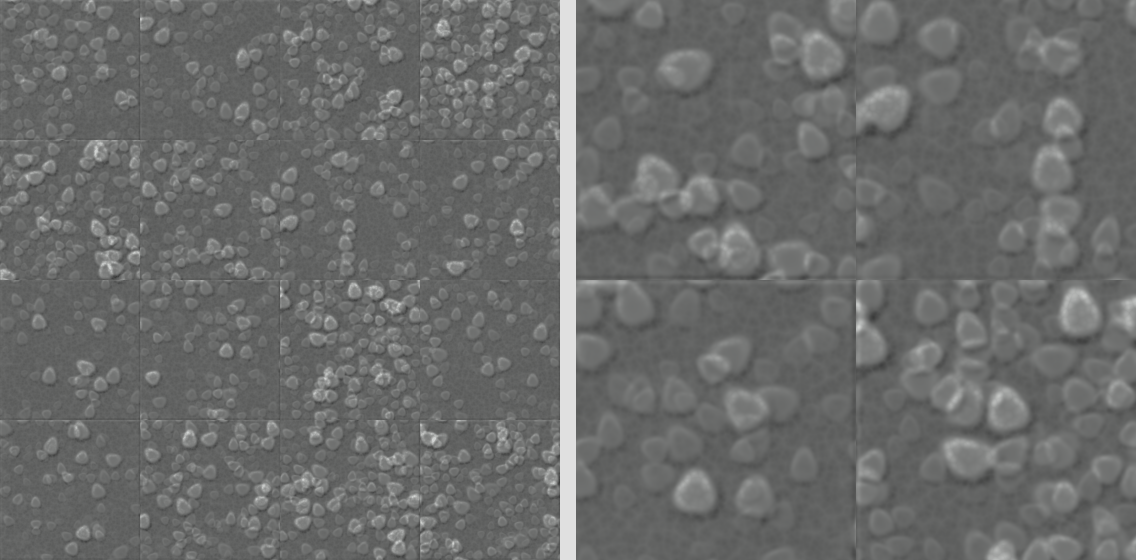
Left, the full canvas; right, a detail of the centre.
Give the GLSL for this texture, as a WebGL 2 fragment shader.

```glsl
#version 300 es
precision highp float;

#define TILES 4.0
#define BASE_TONE 0.382
#define LUMP_GAIN 0.40
#define LARGE_CELLS 9.0
#define SMALL_CELLS 13.0
#define GRAIN_SCALE 120.0
#define GRAIN_GAIN 0.045
#define SEAM_WIDTH 0.0016
#define SEAM_GAIN 0.085
#define LIGHT_DIR vec2(-0.45, 0.89)
#define TINT vec3(0.995, 1.006, 0.998)
#define TAU 6.2831853

uniform vec2 u_resolution;
out vec4 fragColor;

vec3 hash3(vec3 p) {
    p = fract(p * vec3(0.1031, 0.1030, 0.0973));
    p += dot(p, p.yxz + 33.33);
    return fract((p.xxy + p.yxx) * p.zyx);
}

float bell(float x) { return exp(-x * x); }

// Cellular noise: distance to the nearest scattered point
float cellular(vec2 p) {
    vec2 cell = floor(p);
    float nearest = 2.0;
    for (int j = -1; j <= 1; j++)
    for (int i = -1; i <= 1; i++) {
        vec2 c = cell + vec2(i, j);
        nearest = min(nearest, length(c + hash3(vec3(c, 7.0)).xy - p));
    }
    return nearest;
}

// Layered sines decide where the lumps of a tile gather
float clumping(vec2 p, float seed) {
    vec3 phase = TAU * hash3(vec3(seed, 3.0, 11.0));
    float wave = sin(7.0 * p.x + phase.x + 1.7 * sin(5.0 * p.y + phase.y))
               * sin(6.0 * p.y + phase.z + 1.5 * sin(6.0 * p.x + phase.x));
    return 0.58 + 0.42 * wave;
}

// One rounded grain: soft body, lit rim and a shadow on the far side
float lump(vec2 d, vec3 shape) {
    float turn = TAU * shape.x;
    vec2 axis = vec2(cos(turn), sin(turn));
    vec2 q = vec2(dot(d, axis) * mix(0.7, 1.0, shape.y), dot(d, vec2(-axis.y, axis.x)));
    float wobble = 1.0 + 0.09 * sin(3.0 * atan(q.y, q.x + 1e-5) + turn);
    float r = length(q) / (mix(0.30, 0.49, shape.z) * wobble);
    float facing = dot(d, LIGHT_DIR) / (length(d) + 0.05);
    float body = 1.0 - smoothstep(0.65, 1.1, r);
    float rim = bell((r - 0.72) * 3.8);
    float shadow = bell((r - 1.15) * 5.0) * max(-facing, 0.0);
    return 0.30 * body + rim * (0.24 + 0.26 * facing) - 0.26 * shadow;
}

// Jittered grid of lumps, seeded per tile so that they are cut at its edges
float lumpLayer(vec2 p, float cells, float seed, float density) {
    vec2 g = p * cells;
    vec2 cell = floor(g);
    float sum = 0.0;
    for (int j = -1; j <= 1; j++)
    for (int i = -1; i <= 1; i++) {
        vec2 c = cell + vec2(i, j);
        vec3 place = hash3(vec3(c + 20.0, seed + cells));
        vec3 shape = hash3(vec3(c + 61.0, seed + cells));
        float crowd = density * clumping((c + 0.5) / cells, seed);
        float present = smoothstep(0.0, 0.22, crowd - 0.75 * place.z);
        float strength = present * mix(0.25, 1.0, shape.x * shape.x) * (0.45 + 0.75 * crowd);
        sum += strength * lump(g - c - 0.15 - 0.7 * place.xy, shape.yzx);
    }
    return sum;
}

void main() {
    vec2 uv = gl_FragCoord.xy / u_resolution;
    vec2 tile = floor(uv * TILES);
    vec2 local = fract(uv * TILES);
    float seed = 17.0 * tile.x + 71.0 * tile.y + 5.0;
    float density = mix(0.55, 1.1, hash3(vec3(tile, 29.0)).x);

    // Grain of the ground
    float grain = cellular(uv * GRAIN_SCALE) - 0.45;
    float fine = cellular(uv * GRAIN_SCALE * 1.9 + 9.0) - 0.45;
    float mottle = sin(31.0 * uv.x + 3.0 * sin(23.0 * uv.y)) * sin(37.0 * uv.y + 2.0 * sin(19.0 * uv.x));
    float tone = BASE_TONE + GRAIN_GAIN * (grain + 0.6 * fine) + 0.006 * mottle;

    // Lumps in two sizes, with a rough surface
    float lumps = lumpLayer(local, LARGE_CELLS, seed, density)
                + 0.6 * lumpLayer(local, SMALL_CELLS, seed + 400.0, density);
    tone += LUMP_GAIN * lumps * (1.0 - 0.65 * grain - 0.5 * fine);

    // Seams: a dark and a light thread side by side, uneven along their length
    vec2 s = (fract(uv * TILES + 0.5) - 0.5) / TILES / SEAM_WIDTH;
    vec2 wear = 0.65 + 0.35 * sin(uv.yx * 43.0 + 4.0 * sin(uv.yx * 17.0 + tile));
    float glow = 0.6 + 2.0 * max(lumps, 0.0);
    float across = glow * bell(s.y + 0.7) - 0.7 * bell(s.y - 0.9);
    float down = 0.45 * glow * bell(s.x - 1.1) - 0.65 * bell(s.x + 0.6);
    tone += SEAM_GAIN * (across * wear.x + down * wear.y);
    tone += 0.012 * (bell(s.x * 0.2) + bell(s.y * 0.2)) * wear.x;

    fragColor = vec4(clamp(tone, 0.2, 0.82) * TINT, 1.0);
}
```
